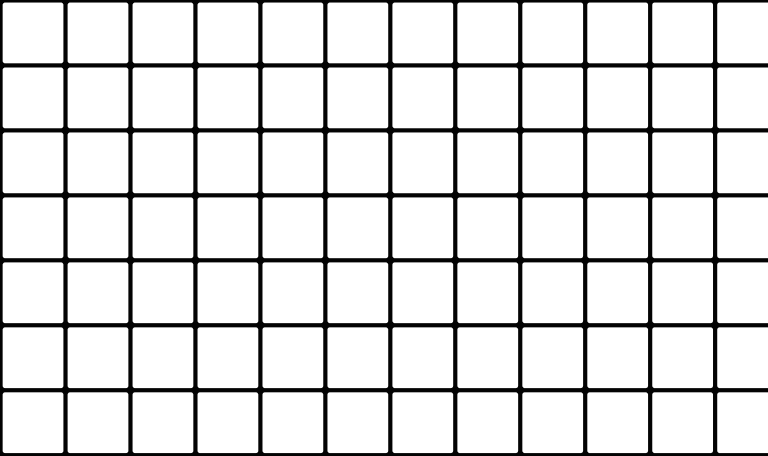
Reproduce this pattern procedurally as a WebGL 2 fragment shader.

```glsl
#version 300 es
precision highp float;
// Draws a square grid of black lines on white, with slightly rounded cell corners.

uniform vec2 u_resolution;
out vec4 fragColor;

// Lengths are fractions of the canvas height.
const float PITCH = 0.14246;                // spacing of the lines
const float LINE_WIDTH = 0.0092;
const float CORNER_RADIUS = 0.0055;
const vec2 ORIGIN = vec2(0.0012, 0.0018);   // crossing nearest the lower left
const vec3 PAPER = vec3(1.0);
const vec3 INK = vec3(0.01);

// Signed distance to a rounded box centred on the origin.
float roundedBox(vec2 p, vec2 halfSize, float radius) {
    vec2 q = abs(p) - halfSize + radius;
    return length(max(q, 0.0)) + min(max(q.x, q.y), 0.0) - radius;
}

void main() {
    float pixel = 1.0 / u_resolution.y;
    vec2 p = gl_FragCoord.xy * pixel;

    // Position relative to the centre of the repeating cell
    vec2 cell = (fract((p - ORIGIN) / PITCH) - 0.5) * PITCH;

    // Paper inside the cell, ink in the gaps between cells
    float d = roundedBox(cell, vec2(0.5 * (PITCH - LINE_WIDTH)), CORNER_RADIUS);
    float ink = clamp(0.5 + d / pixel, 0.0, 1.0);

    fragColor = vec4(mix(PAPER, INK, ink), 1.0);
}
```
